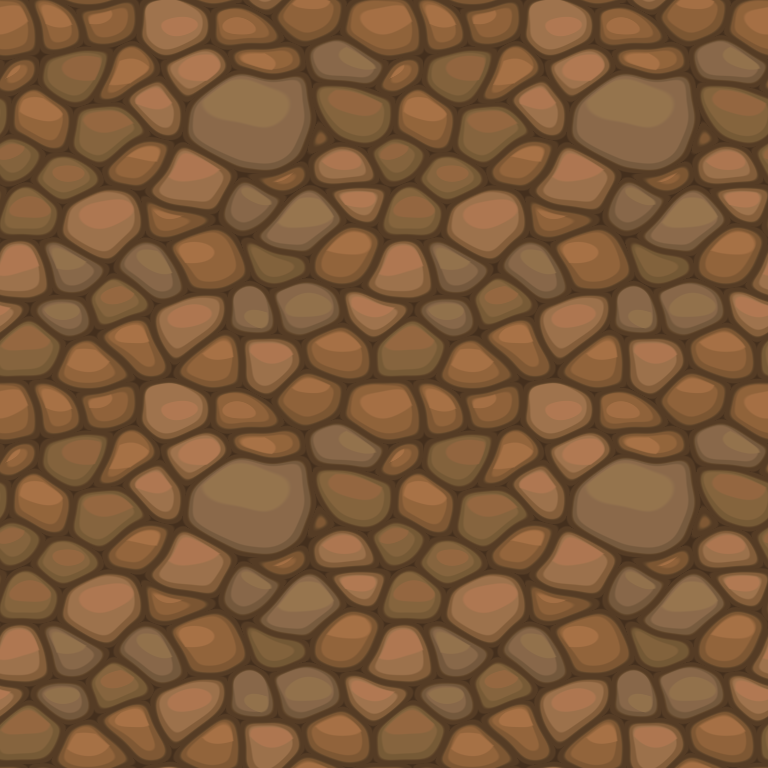
This texture is drawn by a Shadertoy shader. Its source:

```glsl
const float REPEATS = 2.0;               // tiles across and down
const vec2  GRID = vec2(6.0, 8.0);       // stones per tile, even row count
const vec2  METRIC = vec2(1.0, 1.28);    // above 1 in y flattens the stones
const float JITTER = 0.68;               // scatter of stones, in cells
const float SIZE_SPREAD = 0.010;         // variation of stone size
const vec2  BOULDER_CELL = vec2(3.0, 5.0);
const vec2  BOULDER_CENTRE = vec2(0.655, 0.685);
const float BOULDER_WEIGHT = 0.029;
const float GAP = 0.0105;                // half width of the joints
const float ROUNDING = 88.0;             // lower is rounder
const float WARP = 0.007;                // irregularity of outlines
const float TAU = 6.2831853;

const vec3 GROUT = vec3(0.335, 0.236, 0.146);
const vec3 GROUT_DEEP = vec3(0.265, 0.185, 0.115);
const vec3 RIM = vec3(0.38, 0.275, 0.165);

// Stone families: salmon, orange, grey olive, moss brown
const vec3 CAP[4] = vec3[4](vec3(0.69, 0.47, 0.32), vec3(0.65, 0.44, 0.27),
                            vec3(0.58, 0.45, 0.30), vec3(0.58, 0.40, 0.25));
const vec3 BODY[4] = vec3[4](vec3(0.62, 0.45, 0.30), vec3(0.57, 0.39, 0.23),
                             vec3(0.54, 0.41, 0.29), vec3(0.52, 0.39, 0.24));
const vec3 SHADE[4] = vec3[4](vec3(0.52, 0.37, 0.23), vec3(0.49, 0.34, 0.20),
                              vec3(0.46, 0.35, 0.24), vec3(0.46, 0.35, 0.21));

vec4 hash4(vec2 p) {
    vec4 q = fract(p.xyxy * vec4(0.1031, 0.1030, 0.0973, 0.1099) + 0.137);
    q += dot(q, q.wzxy + 33.33);
    return fract((q.xxyz + q.yzzw) * q.zywx);
}

bool isBoulder(vec2 cell) {
    return distance(mod(cell, GRID), BOULDER_CELL) < 0.5;
}

// Stone centre in metric space (xy) and its size weight (z)
vec3 stoneSite(vec2 cell) {
    if (isBoulder(cell))
        return vec3((floor(cell / GRID) + BOULDER_CENTRE) * METRIC, BOULDER_WEIGHT);
    vec4 h = hash4(mod(cell, GRID));
    vec2 centre = cell + 0.5 + (h.xy - 0.5) * JITTER;
    centre.x += 0.5 * (mod(cell.y, 2.0) - 0.5);
    return vec3(centre / GRID * METRIC, SIZE_SPREAD * h.z * h.z);
}

float powerDistance(vec2 p, vec3 site) {
    vec2 d = p - site.xy;
    return dot(d, d) - site.z;
}

void mainImage(out vec4 fragColor, in vec2 fragCoord) {
    vec2 tile = fragCoord / iResolution.xy * REPEATS;
    tile += WARP * sin(TAU * (tile.yx * vec2(3.0, 4.0) + vec2(0.1, 0.4)));
    tile += 0.4 * WARP * sin(TAU * (tile.yx * vec2(8.0, 7.0) + 0.3));
    vec2 base = floor(tile * GRID);
    vec2 p = tile * METRIC;

    // Owning stone: nearest by weighted distance
    float nearest = 1e5;
    vec2 owner = base;
    for (int j = -2; j <= 2; j++)
    for (int i = -2; i <= 2; i++) {
        vec2 cell = base + vec2(i, j);
        float d = powerDistance(p, stoneSite(cell));
        if (d < nearest) { nearest = d; owner = cell; }
    }

    // Smooth minimum of the distances to all borders rounds the corners
    vec3 stone = stoneSite(owner);
    float sum = 0.0;
    for (int j = -2; j <= 2; j++)
    for (int i = -2; i <= 2; i++) {
        vec2 cell = base + vec2(i, j);
        if (distance(cell, owner) < 0.5) continue;
        vec3 other = stoneSite(cell);
        float span = max(distance(other.xy, stone.xy), 1e-3);
        float border = (powerDistance(p, other) - nearest) / (2.0 * span);
        sum += exp(-ROUNDING * border);
    }
    float inside = -log(max(sum, 1e-9)) / ROUNDING;
    float depth = inside - GAP;

    // Joints, darker where several stones meet
    vec3 color = mix(GROUT, GROUT_DEEP, smoothstep(-0.001, -0.007, inside));
    color = mix(color, RIM, smoothstep(-0.005, 0.0, depth));

    // Stone tones: shaded flank, body, lit cap near the top
    vec4 h = hash4(mod(owner, GRID) + 17.0);
    int family = isBoulder(owner) ? 2 : int(h.x * 4.0);
    vec2 local = (p - stone.xy) / sqrt(0.0045 + stone.z);
    float flank = depth - 0.013 + 0.009 * local.y - 0.004 * local.x;
    vec2 capOffset = local - vec2(0.2 * (h.y - 0.5), 0.32);
    float cap = min((depth - 0.011) * 12.0,
                    0.60 - length(capOffset * vec2(0.95, 1.45)));

    vec3 tone = mix(SHADE[family], BODY[family], smoothstep(-0.003, 0.003, flank));
    tone = mix(tone, CAP[family], smoothstep(-0.03, 0.05, cap));
    tone *= 0.98 + 0.04 * h.z;

    color = mix(color, tone, smoothstep(-0.002, 0.003, depth));
    fragColor = vec4(color, 1.0);
}
```
